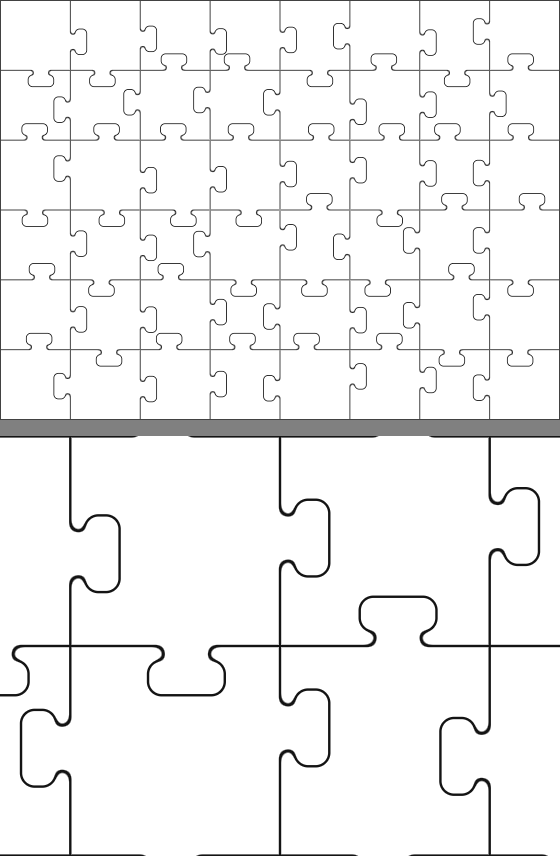
Top, the full canvas; bottom, a detail of the centre.
Give the GLSL for this pattern, as a Shadertoy shader.

```glsl
// Jigsaw sheet of 8 by 6 pieces, drawn as thin dark cuts on white.
// Each cut is the outline of a half-plane smoothly joined to a neck and a
// rounded head; a hash slides every tab along its edge and picks its side.

vec2 hash22(vec2 p) {
    vec3 h = fract(p.xyx * vec3(0.1031, 0.1030, 0.0973));
    h += dot(h, h.yzx + 33.33);
    return fract((h.xx + h.yz) * h.zy);
}

float roundedBox(vec2 p, vec2 halfSize, float radius) {
    vec2 d = abs(p) - halfSize + radius;
    return length(max(d, 0.0)) + min(max(d.x, d.y), 0.0) - radius;
}

float smoothUnion(float a, float b, float k) {
    float h = max(k - abs(a - b), 0.0) / k;
    return min(a, b) - 0.25 * k * h * h;
}

// q.x runs along the edge from 0 to 1, q.y is the signed offset across it
float cutDistance(vec2 q, vec2 edgeId, bool isBorder) {
    if (isBorder) return abs(q.y);
    vec2 rnd = hash22(edgeId);
    q.x -= mix(0.38, 0.62, rnd.x);
    q.y *= rnd.y < 0.5 ? -1.0 : 1.0;

    float neck = roundedBox(q - vec2(0.0, 0.05), vec2(0.108, 0.1), 0.01);
    float head = roundedBox(q - vec2(0.0, 0.152), vec2(0.183, 0.083), 0.065);
    float tab = smoothUnion(neck, head, 0.04);
    return abs(smoothUnion(q.y, tab, 0.05));
}

void mainImage(out vec4 fragColor, in vec2 fragCoord) {
    vec2 pieces = vec2(8.0, 6.0);
    float lineWidth = 0.0115;
    float pixel = pieces.y / iResolution.y;

    // Piece units, inset so the outer frame lies fully on the canvas
    vec2 inset = vec2(lineWidth / pixel);
    vec2 p = (fragCoord - 0.5 * inset) / (iResolution.xy - inset) * pieces;
    vec2 cell = clamp(floor(p), vec2(0.0), pieces - 1.0);
    vec2 local = p - cell;

    // Nearest vertical and horizontal cut
    vec2 line = floor(p + 0.5);
    vec2 across = p - line;
    bool sideFrame = line.x < 0.5 || line.x > pieces.x - 0.5;
    bool endFrame = line.y < 0.5 || line.y > pieces.y - 0.5;
    float upright = cutDistance(vec2(local.y, across.x), vec2(line.x, cell.y) + 17.0, sideFrame);
    float level = cutDistance(vec2(local.x, across.y), vec2(cell.x, line.y) + 61.0, endFrame);

    // Ink with pixel-wide smoothing
    float d = min(upright, level);
    float ink = clamp((0.5 * lineWidth - d) / pixel + 0.5, 0.0, 1.0);
    fragColor = vec4(mix(vec3(1.0), vec3(0.08), ink), 1.0);
}
```
